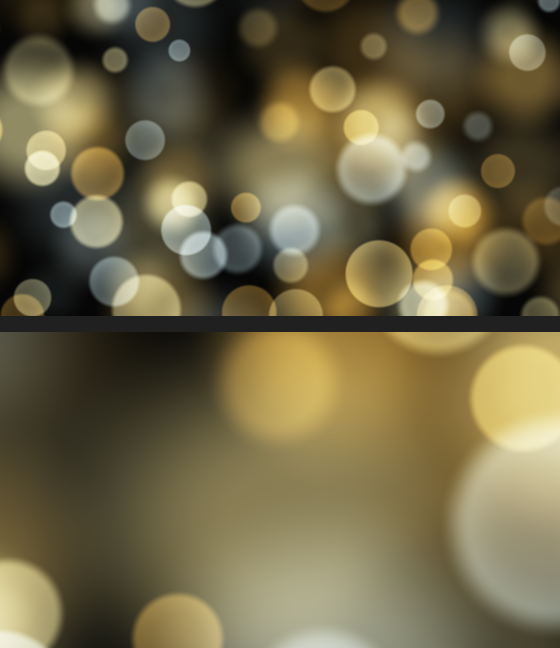
Top: the whole. Bottom: its middle third, enlarged.
This background is drawn by a WebGL 2 fragment shader. Its source:

```glsl
#version 300 es
precision highp float;
// Golden bokeh: out-of-focus lights adding up over a near-black ground.
// A layer of wide blurred blobs lies under a layer of crisp translucent discs;
// both are scattered by a jittered low-discrepancy sequence and lit by a glow map.

#define BLOB_COUNT 54
#define DISC_COUNT 52
#define BLOB_RADIUS vec2(0.11, 0.27)
#define DISC_RADIUS vec2(0.034, 0.108)
#define BLOB_LIGHT 0.34
#define DISC_LIGHT 0.40
#define EDGE_BLUR vec2(0.005, 0.022)
#define GROUND vec3(0.020, 0.022, 0.018)
#define GOLD vec3(0.95, 0.70, 0.27)
#define CREAM vec3(1.00, 0.95, 0.67)
#define SILVER vec3(0.72, 0.82, 0.85)

uniform vec2 u_resolution;
out vec4 fragColor;

vec3 hash3(float n) {
    vec3 q = fract(vec3(n) * vec3(0.1031, 0.1030, 0.0973));
    q += dot(q, q.yxz + 33.33);
    return fract((q.xxy + q.yzz) * q.zyx);
}

// Even but irregular position, slightly beyond the canvas on every side.
vec2 scatter(float i, float seed, float aspect) {
    vec2 jitter = hash3(i + seed * 3.0).xy - 0.5;
    vec2 spot = fract(vec2(0.755, 0.570) * i + seed * vec2(0.137, 0.291));
    spot += 0.14 * jitter;
    return (spot * 1.1 - 0.05) * vec2(aspect, 1.0);
}

vec3 lightTint(float pick) {
    vec3 warm = mix(GOLD, CREAM, smoothstep(0.22, 0.42, pick));
    return mix(warm, SILVER, smoothstep(0.70, 0.80, pick));
}

float glow(vec2 p, vec2 center, float size) {
    vec2 d = (p - center) / size;
    return exp(-dot(d, d));
}

// Overall brightness: strongest low on the right, weak in the dark gaps.
float glowMap(vec2 p, float aspect) {
    return 0.18
        + 1.00 * glow(p, vec2(0.70 * aspect, 0.20), 0.46)
        + 0.70 * glow(p, vec2(0.30 * aspect, 0.22), 0.32)
        + 0.95 * glow(p, vec2(0.00, 0.50), 0.28)
        + 0.95 * glow(p, vec2(aspect, 0.85), 0.23)
        + 0.60 * glow(p, vec2(0.54 * aspect, 0.48), 0.20)
        + 0.50 * glow(p, vec2(0.20 * aspect, 0.86), 0.35)
        + 0.50 * glow(p, vec2(0.66 * aspect, 0.90), 0.20);
}

// Wide lights far out of focus.
vec3 blurredBlobs(vec2 p, float aspect) {
    vec3 light = vec3(0.0);
    for (int i = 0; i < BLOB_COUNT; i++) {
        float id = float(i);
        vec3 rnd = hash3(id + 71.0);
        vec2 center = scatter(id, 5.0, aspect);
        float radius = mix(BLOB_RADIUS.x, BLOB_RADIUS.y, rnd.x);
        float body = 1.0 - smoothstep(0.2, 1.0, length(p - center) / radius);
        float power = BLOB_LIGHT * mix(0.5, 1.5, rnd.y) * glowMap(center, aspect);
        light += lightTint(rnd.z) * body * power;
    }
    return light;
}

// Smaller discs with clear outlines and a faint bright rim.
vec3 crispDiscs(vec2 p, float aspect) {
    vec3 light = vec3(0.0);
    float pixel = 1.0 / u_resolution.y;
    for (int i = 0; i < DISC_COUNT; i++) {
        float id = float(i);
        vec3 rnd = hash3(id + 211.0);
        float soft = hash3(id + 433.0).x;
        vec2 center = scatter(id, 17.0, aspect);
        center.y = pow(max(center.y, 0.0), 1.2);
        float radius = mix(DISC_RADIUS.x, DISC_RADIUS.y, rnd.x);
        float edge = max(pixel, mix(EDGE_BLUR.x, EDGE_BLUR.y, soft * soft * soft));
        float d = length(p - center);
        float body = 1.0 - smoothstep(radius - edge, radius + edge, d);
        float rim = 0.86 + 0.14 * smoothstep(0.5, 1.0, d / radius);
        float power = DISC_LIGHT * mix(0.65, 1.35, rnd.y);
        power *= 0.55 + 0.45 * glowMap(center, aspect);
        light += lightTint(rnd.z) * body * rim * power;
    }
    return light;
}

void main() {
    vec2 p = gl_FragCoord.xy / u_resolution.y;
    float aspect = u_resolution.x / u_resolution.y;
    vec3 light = GROUND + blurredBlobs(p, aspect) + crispDiscs(p, aspect);

    // Gentle shoulder, so overlapping lights reach white without a hard clip.
    vec3 squared = light * light;
    fragColor = vec4(light / sqrt(sqrt(1.0 + squared * squared)), 1.0);
}
```
